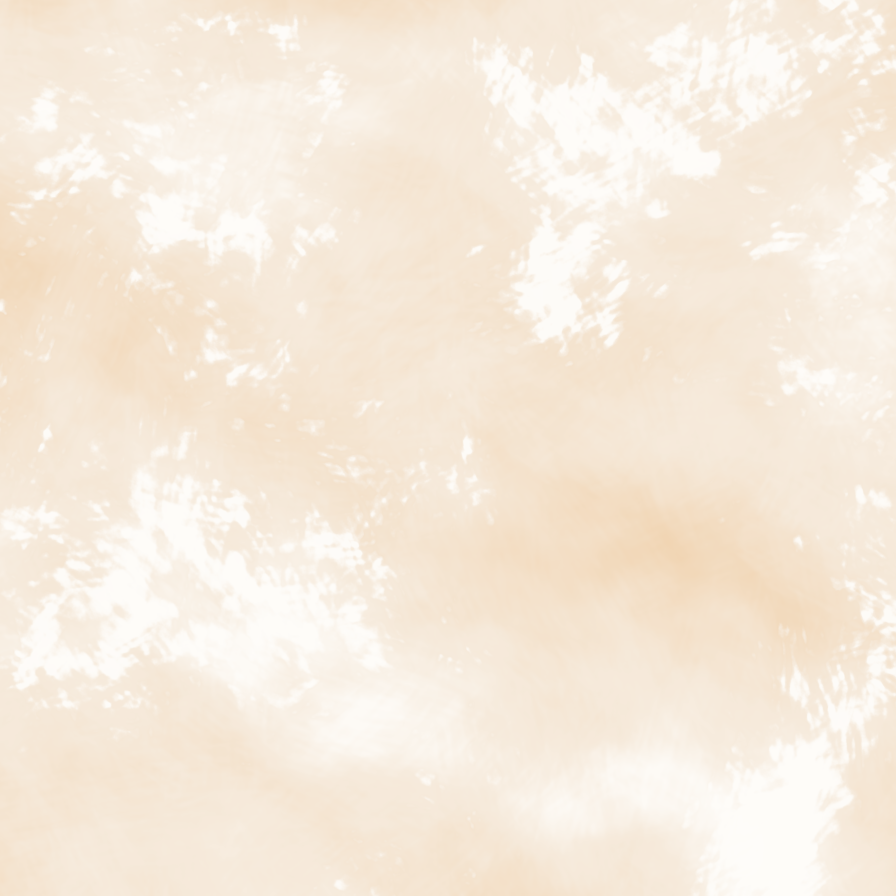
Reproduce this texture procedurally as a three.js fragment shader.

```glsl
// Draws a soft cream and peach wash of layered dry-brush dabs with worn white patches.
varying vec2 vUv;

const vec3 WHITE = vec3(0.995, 0.988, 0.975);
const vec3 CREAM = vec3(0.963, 0.915, 0.855);
const vec3 TAN = vec3(0.940, 0.812, 0.660);
const float PI = 3.14159;

float hash(vec2 p) {
  return fract(sin(dot(p, vec2(127.1, 311.7))) * 43758.5453);
}

vec2 rotate(vec2 p, float angle) {
  float c = cos(angle), s = sin(angle);
  return vec2(c * p.x + s * p.y, c * p.y - s * p.x);
}

float noise(vec2 p) {
  vec2 i = floor(p), f = fract(p);
  f = f * f * (3.0 - 2.0 * f);
  float low = mix(hash(i), hash(i + vec2(1.0, 0.0)), f.x);
  float high = mix(hash(i + vec2(0.0, 1.0)), hash(i + vec2(1.0)), f.x);
  return mix(low, high, f.y);
}

float fbm(vec2 p) {
  float sum = 0.0, weight = 0.5;
  for (int i = 0; i < 5; i++) {
    sum += weight * noise(p);
    p = rotate(p, 0.6) * 2.03 + 17.3;
    weight *= 0.5;
  }
  return sum / 0.97;
}

// Overlapping ragged brush dabs: x is the shade shift, y the bristle grain.
vec2 dabs(vec2 p, float scale, float seed) {
  vec2 grid = p * scale, cell = floor(grid), sum = vec2(0.0);
  for (int j = -1; j <= 1; j++) {
    for (int i = -1; i <= 1; i++) {
      vec2 id = cell + vec2(float(i), float(j));
      float shade = hash(id + seed);
      vec2 jitter = vec2(hash(id + seed + 3.7), hash(id + seed + 8.1));
      float angle = PI * hash(id + seed + 5.3);
      vec2 q = rotate(grid - id - 0.2 - 0.6 * jitter, angle);
      float bristle = noise(q * vec2(38.0, 190.0) / scale + 40.0 * shade);
      float rough = fbm(q * 4.0 + 70.0 * shade);
      vec2 e = q / vec2(0.78, 0.48);
      e *= e;
      float edge = sqrt(sqrt(dot(e, e)));
      edge += 0.6 * (rough - 0.5) + 0.25 * (bristle - 0.5);
      float mask = 1.0 - smoothstep(0.72, 1.0, edge);
      sum += mask * (vec2(shade, bristle) - 0.5);
    }
  }
  return sum;
}

void main() {
  vec2 p = vUv;

  // Broad pigment clouds, drawn out along a falling diagonal
  vec2 warp = vec2(fbm(p * 3.0 + 4.2), fbm(p * 3.0 + 9.6)) - 0.5;
  vec2 drift = rotate(p + 0.25 * warp, -0.45);
  float cloud = fbm(drift * vec2(2.3, 4.2) + 12.4) - 0.5;

  // Three sizes of brush dabs
  vec2 large = dabs(p + 0.06 * warp, 4.0, 11.0);
  vec2 medium = dabs(p + 0.04 * warp, 7.0, 29.0);
  vec2 small = dabs(p, 13.0, 53.0);
  float shade = 0.13 * large.x + 0.11 * medium.x + 0.07 * small.x;
  float grain = large.y + medium.y + small.y;
  float mottle = fbm(p * 38.0) - 0.5;

  // Worn patches where the white ground shows through the strokes
  float patches = fbm((p + 0.1 * warp) * 5.0 + 31.7) - 0.3 * cloud;
  float wear = patches + 0.13 * grain + 0.45 * mottle;
  float bare = smoothstep(0.63, 0.82, wear);

  float pigment = 0.49 + 1.05 * cloud + shade + 0.035 * grain + 0.08 * mottle;
  pigment = clamp(pigment, 0.08, 1.0) * (1.0 - 0.9 * bare);

  vec3 color = mix(WHITE, CREAM, smoothstep(0.0, 0.4, pigment));
  color = mix(color, TAN, clamp((pigment - 0.4) / 0.6, 0.0, 1.0));
  gl_FragColor = vec4(color, 1.0);
}
```
